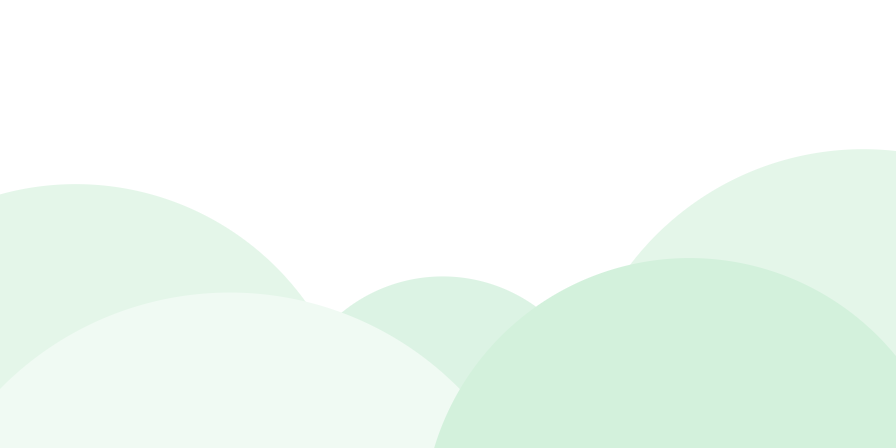
Reproduce this background procedurally as a Shadertoy shader.

```glsl
#define SKY         vec3(1.0)
#define MINT_PALE   vec3(0.941, 0.980, 0.953)
#define MINT_LIGHT  vec3(0.894, 0.965, 0.914)
#define MINT_MID    vec3(0.863, 0.953, 0.894)
#define MINT_DEEP   vec3(0.827, 0.945, 0.863)

// Hills as circles: centre x, centre y, radius, in canvas heights
#define HILL_FAR_LEFT   vec3(0.169, -0.044, 0.633)
#define HILL_FAR_RIGHT  vec3(1.927,  0.013, 0.654)
#define HILL_MIDDLE     vec3(0.988,  0.028, 0.355)
#define HILL_NEAR_LEFT  vec3(0.513, -0.372, 0.719)
#define HILL_NEAR_RIGHT vec3(1.539, -0.171, 0.595)

// Lay one smooth-edged hill over the colour beneath it
vec3 addHill(vec3 base, vec2 p, vec3 hill, vec3 tint) {
    float dist = length(p - hill.xy) - hill.z;
    float coverage = clamp(0.5 - dist * iResolution.y, 0.0, 1.0);
    return mix(base, tint, coverage);
}

void mainImage(out vec4 fragColor, in vec2 fragCoord) {
    vec2 p = fragCoord / iResolution.y;
    vec3 color = SKY;

    // Back to front
    color = addHill(color, p, HILL_FAR_LEFT, MINT_LIGHT);
    color = addHill(color, p, HILL_FAR_RIGHT, MINT_LIGHT);
    color = addHill(color, p, HILL_MIDDLE, MINT_MID);
    color = addHill(color, p, HILL_NEAR_LEFT, MINT_PALE);
    color = addHill(color, p, HILL_NEAR_RIGHT, MINT_DEEP);

    fragColor = vec4(color, 1.0);
}
```
